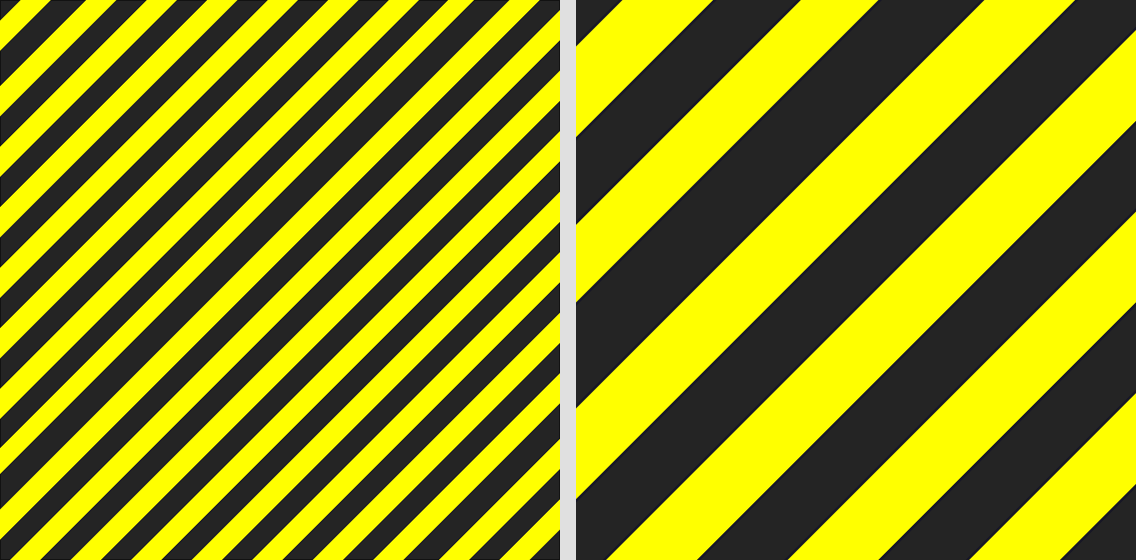
Left: the whole. Right: its middle third, enlarged.
A WebGL 2 fragment shader for this pattern:

```glsl
#version 300 es
precision highp float;
// Yellow and charcoal diagonal hazard stripes, with slight breaks in their spacing.

uniform vec2 u_resolution;
out vec4 fragColor;

// Signed distance across the diagonal to the nearest stripe of one evenly spaced run.
float stripeRun(float diagonal, float center) {
  const float pitch = 0.10807;
  float offset = mod(diagonal - center + 0.5 * pitch, pitch) - 0.5 * pitch;
  return (abs(offset) - 0.027) * 0.70711;
}

// Four runs of equal pitch, with one narrow stripe between the second and third.
float stripeDistance(float diagonal) {
  if (diagonal < 0.1224) return stripeRun(diagonal, 0.0638);
  if (diagonal < 0.7750) return stripeRun(diagonal, 0.1810);
  if (diagonal < 0.8770) return (abs(diagonal - 0.8236) - 0.0231) * 0.70711;
  if (diagonal < 1.7510) return stripeRun(diagonal, 0.9368);
  return stripeRun(diagonal, 1.8105);
}

void main() {
  vec2 uv = gl_FragCoord.xy / u_resolution;
  float pixel = 1.0 / min(u_resolution.x, u_resolution.y);

  // The diagonal coordinate grows from the top left to the bottom right.
  float dist = stripeDistance(uv.x + 1.0 - uv.y);

  // Charcoal ground, with a faint dark fringe beside each stripe.
  float fringe = 1.0 - smoothstep(0.0012, 0.0012 + pixel, dist);
  vec3 color = mix(vec3(0.14), vec3(0.09, 0.09, 0.15), fringe);

  // Hairline shade around the outer edge of the ground.
  vec2 inset = min(uv, 1.0 - uv);
  float border = 1.0 - smoothstep(0.0008, 0.0008 + pixel, min(inset.x, inset.y));
  color = mix(color, vec3(0.07), border);

  // Yellow stripes with smoothed edges.
  float stripe = clamp(0.5 - dist / pixel, 0.0, 1.0);
  color = mix(color, vec3(1.0, 1.0, 0.0), stripe);

  fragColor = vec4(color, 1.0);
}
```
